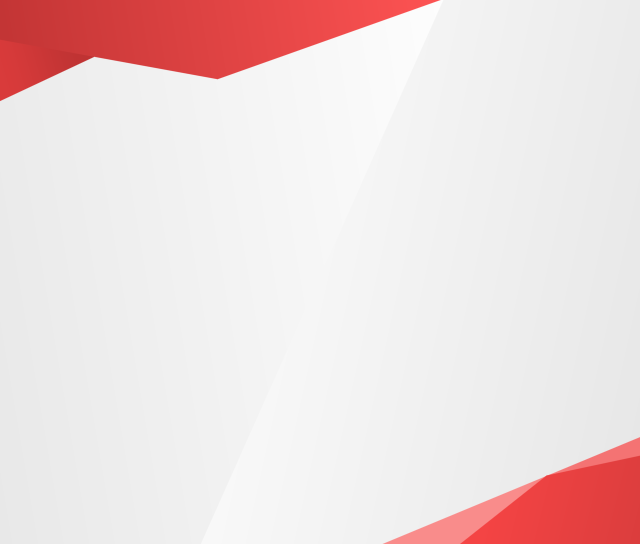
Reproduce this background procedurally as a Shadertoy shader.

```glsl
#define ASPECT 0.85
#define LEFT_TILT 0.17
#define RIGHT_TILT 0.22
#define DARK_RED vec3(0.765, 0.208, 0.208)
#define BRIGHT_RED vec3(0.985, 0.320, 0.320)
#define FOLD_RED vec3(0.850, 0.230, 0.230)
#define FOLD_SHADE vec3(0.750, 0.200, 0.200)
#define CORNER_RED vec3(0.955, 0.265, 0.265)
#define CORNER_SHADE vec3(0.860, 0.240, 0.240)
#define PINK vec3(0.975, 0.550, 0.545)
#define PINK_SHADE vec3(0.955, 0.450, 0.450)

// Signed distance to a line, positive on the left of a -> b
float leftOf(vec2 p, vec2 a, vec2 b) {
    vec2 d = normalize(b - a);
    return d.x * (p.y - a.y) - d.y * (p.x - a.x);
}

// Antialiased coverage of the positive side
float cover(float d) {
    float halfPixel = 0.7 / min(iResolution.x, iResolution.y / ASPECT);
    return smoothstep(-halfPixel, halfPixel, d);
}

// Two grey panels meeting at a diagonal crease
vec3 paper(vec2 p) {
    float drop = ASPECT - p.y;
    float leftGrey = 0.924 + 0.098 * (p.x - LEFT_TILT * drop);
    float rightGrey = 1.026 - 0.104 * (p.x + RIGHT_TILT * drop);
    float crease = leftOf(p, vec2(0.3138, 0.0), vec2(0.6927, ASPECT));
    return vec3(mix(rightGrey, leftGrey, cover(crease)));
}

// Folded ribbon across the upper left
vec3 addTopRibbon(vec3 color, vec2 p) {
    vec2 hinge = vec2(0.147, 0.761);
    vec2 tip = vec2(0.340, 0.7262);
    float upper = leftOf(p, vec2(0.0, 0.788), tip);
    float rising = leftOf(p, tip, vec2(0.6885, ASPECT));
    float flap = leftOf(p, vec2(0.0, 0.692), hinge);

    vec3 flapRed = mix(FOLD_RED, FOLD_SHADE, smoothstep(0.0, 0.15, p.x + 0.3 * (p.y - 0.72)));
    float flapMask = cover(flap) * cover(hinge.x - p.x);
    color = mix(color, flapRed, flapMask);

    float t = (p.x - LEFT_TILT * (ASPECT - p.y)) / 0.66;
    vec3 ribbonRed = mix(DARK_RED, BRIGHT_RED, clamp(t, 0.0, 1.0));
    return mix(color, ribbonRed, cover(min(upper, rising)));
}

// Pink band and solid red corner at the lower right
vec3 addBottomCorner(vec3 color, vec2 p) {
    vec2 joint = vec2(0.854, 0.107);
    float band = -leftOf(p, vec2(0.5977, 0.0), vec2(1.0, 0.167));
    float steep = -leftOf(p, vec2(0.7188, 0.0), joint);
    float shallow = -leftOf(p, joint, vec2(1.0, 0.138));

    vec3 bandPink = mix(PINK, PINK_SHADE, smoothstep(0.80, 0.92, p.x));
    color = mix(color, bandPink, cover(band));

    float t = clamp((p.x - 0.78 + 0.25 * (0.1 - p.y)) / 0.24, 0.0, 1.0);
    vec3 cornerRed = mix(CORNER_RED, CORNER_SHADE, t);
    return mix(color, cornerRed, cover(min(steep, shallow)));
}

void mainImage(out vec4 fragColor, in vec2 fragCoord) {
    vec2 p = fragCoord / iResolution.xy * vec2(1.0, ASPECT);
    vec3 color = paper(p);
    color = addTopRibbon(color, p);
    color = addBottomCorner(color, p);
    fragColor = vec4(color, 1.0);
}
```
